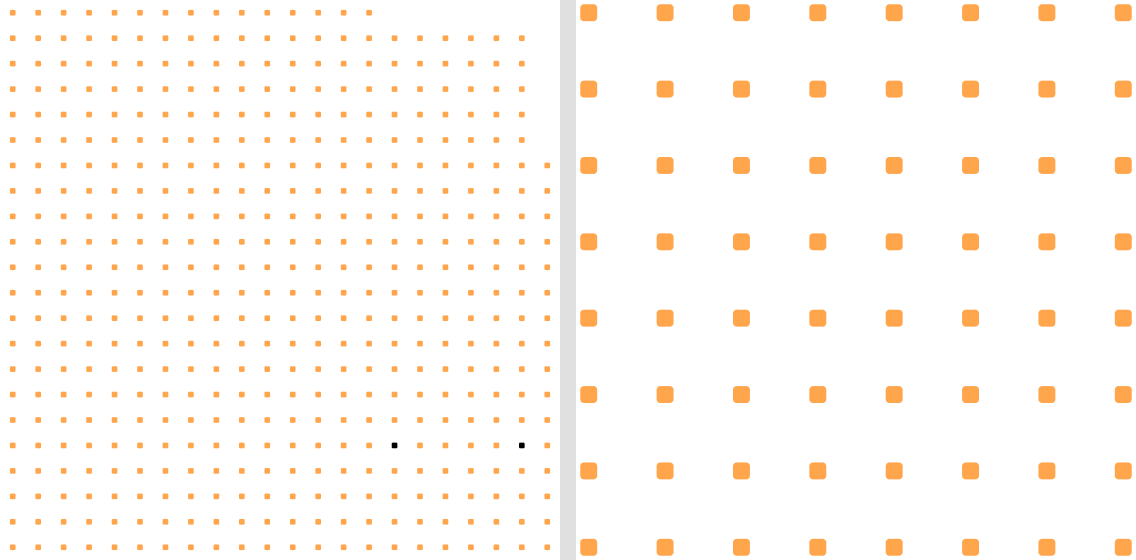
Left, the full canvas; right, a detail of the centre.
Give the GLSL for this pattern, as a three.js fragment shader.

```glsl
// A 22 by 22 grid of small rounded squares, orange on white.
// Each cell draws one rounded-box distance; the cell index then leaves
// gaps along the top right edges and darkens two of the marks.

#define REPEATS 22.0
#define MARK_SIZE 0.222                  // side of a mark, in cells
#define CORNER 0.05                      // corner radius, in cells
#define PAPER vec3(1.0)
#define ORANGE vec3(1.0, 0.65, 0.30)
#define BLACK vec3(0.0)
#define TOP_ROW_COUNT 15.0               // marks kept in the top row
#define LAST_COLUMN_COUNT 16.0           // marks kept in the last column
#define DARK_ROW 4.0                     // row of the dark marks, from below
#define DARK_COLUMNS vec2(15.0, 20.0)

varying vec2 vUv;

float roundedBox(vec2 p, float halfSide, float radius) {
  vec2 q = abs(p) - halfSide + radius;
  return length(max(q, 0.0)) + min(max(q.x, q.y), 0.0) - radius;
}

float same(float a, float b) {
  return 1.0 - step(0.5, abs(a - b));
}

// 0 in the unfilled cells of the top row and the last column, else 1
float isFilled(vec2 cell) {
  float last = REPEATS - 1.0;
  float topGap = same(cell.y, last) * step(TOP_ROW_COUNT - 0.5, cell.x);
  float sideGap = same(cell.x, last) * step(LAST_COLUMN_COUNT - 0.5, cell.y);
  return 1.0 - max(topGap, sideGap);
}

// 1 in the two dark cells, else 0
float isDark(vec2 cell) {
  float column = max(same(cell.x, DARK_COLUMNS.x), same(cell.x, DARK_COLUMNS.y));
  return column * same(cell.y, DARK_ROW);
}

void main() {
  vec2 grid = vUv * REPEATS;
  vec2 cell = floor(grid);
  vec2 local = fract(grid) - 0.5;

  // Edge about one pixel wide, from the continuous coordinate
  float pixel = max(fwidth(grid.x), fwidth(grid.y));
  float dist = roundedBox(local, 0.5 * MARK_SIZE, CORNER);
  float coverage = clamp(0.5 - dist / pixel, 0.0, 1.0) * isFilled(cell);

  vec3 ink = mix(ORANGE, BLACK, isDark(cell));
  gl_FragColor = vec4(mix(PAPER, ink, coverage), 1.0);
}
```
